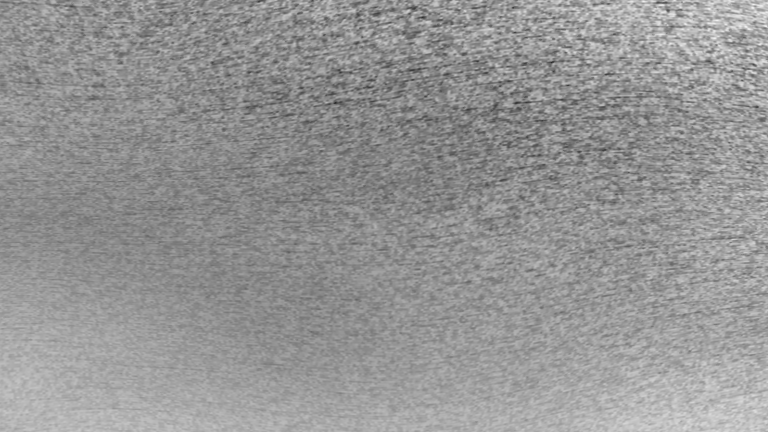
Reproduce this texture procedurally as a Shadertoy shader.

```glsl
// Brushed, pitted grey metal: soft light and shade, fine grain, dark scratches.
// Grain rows and thin scratches follow a bending flow coordinate; specks are
// scattered in jittered cells, and relief grows to the upper right.

float hash(vec2 cell) {
    vec3 h = fract(vec3(cell.xyx) * 0.1031);
    h += dot(h, h.yzx + 33.33);
    return fract((h.x + h.y) * h.z);
}

// Smooth noise along one row; each row has its own shift
float rowNoise(float x, float row) {
    x += 37.0 * hash(vec2(row, 3.7));
    float cell = floor(x);
    float f = smoothstep(0.0, 1.0, x - cell);
    return mix(hash(vec2(cell, row)), hash(vec2(cell + 1.0, row)), f);
}

// Neighbouring rows blended, so that no columns line up
float grain(vec2 p) {
    float row = floor(p.y);
    float f = smoothstep(0.0, 1.0, p.y - row);
    return mix(rowNoise(p.x, row), rowNoise(p.x, row + 1.0), f);
}

float valueNoise(vec2 p) {
    vec2 cell = floor(p);
    vec2 f = smoothstep(0.0, 1.0, p - cell);
    float low = mix(hash(cell), hash(cell + vec2(1.0, 0.0)), f.x);
    float high = mix(hash(cell + vec2(0.0, 1.0)), hash(cell + 1.0), f.x);
    return mix(low, high, f.y);
}

float blob(vec2 p, vec2 center, vec2 radii) {
    vec2 d = (p - center) / radii;
    return exp(-dot(d, d));
}

// Height of the flow line: an arch above, a dip and a rise below
float flowBend(vec2 p) {
    float upper = 0.065 * sin(2.4 * (p.x - 0.8));
    float lower = 0.06 * p.x + 0.05 * sin(3.5 * (p.x - 1.4));
    float wobble = 0.025 * valueNoise(p * vec2(3.0, 4.0));
    return mix(lower, upper, smoothstep(0.15, 0.8, p.y)) + wobble;
}

// Broad light and shade
float baseTone(vec2 p) {
    float tone = 0.597;
    tone += 0.10 * blob(p, vec2(0.0, 0.03), vec2(0.50, 0.27));
    tone += 0.09 * blob(p, vec2(0.9, -0.05), vec2(0.80, 0.15));
    tone += 0.15 * blob(p, vec2(1.8, 0.0), vec2(0.50, 0.20));
    tone += 0.06 * blob(p, vec2(1.8, 0.5), vec2(0.30, 0.25));
    tone += 0.17 * blob(p, vec2(1.75, 1.0), vec2(0.50, 0.18));
    tone -= 0.085 * blob(p, vec2(0.95, 0.70), vec2(0.60, 0.20));
    tone -= 0.05 * blob(p, vec2(0.15, 0.48), vec2(0.50, 0.13));
    tone -= 0.06 * blob(p, vec2(0.65, 0.26), vec2(0.35, 0.18));
    tone -= 0.015 * blob(p, vec2(0.2, 0.95), vec2(0.70, 0.25));
    return tone + 0.03 * (valueNoise(p * vec2(4.0, 9.0)) - 0.5);
}

// One thin wavering line per row, fading in and out along its length
float scratches(vec2 flow, float rows, float lengthScale, float width) {
    float row = floor(flow.y * rows);
    float waver = 0.2 * rowNoise(flow.x * 9.0, row + 31.0);
    float height = 0.2 + 0.4 * hash(vec2(row, 8.3)) + waver;
    float offset = abs(fract(flow.y * rows) - height) / rows;
    float line = 1.0 - smoothstep(0.3 * width, width, offset);
    float fade = smoothstep(0.4, 0.75, rowNoise(flow.x / lengthScale, row + 77.0));
    float broken = mix(0.3, 1.0, rowNoise(flow.x * 45.0, row + 19.0));
    return line * fade * broken;
}

// One soft, ragged speck in a share of the cells
float specks(vec2 q, float share, float radius) {
    vec2 cell = floor(q);
    vec2 center = 0.3 + 0.4 * vec2(hash(cell + 5.1), hash(cell + 9.7));
    float size = radius * mix(0.5, 1.2, hash(cell + 2.3));
    float ragged = 0.8 * size * (valueNoise(q * 1.2 / radius) - 0.5);
    float distance = length(fract(q) - center) + ragged;
    float disc = 1.0 - smoothstep(0.4 * size, 1.3 * size, distance);
    return disc * step(hash(cell + 13.9), share);
}

void mainImage(out vec4 fragColor, in vec2 fragCoord) {
    vec2 p = fragCoord / iResolution.y;
    vec2 flow = vec2(p.x, p.y - flowBend(p) + 1.0);

    // Relief is faint at lower left and strong at upper right
    float relief = smoothstep(0.25, 1.75, p.y + 0.38 * p.x);
    relief *= mix(0.8, 1.2, valueNoise(p * vec2(4.0, 8.0)));

    // Fine grain in two sizes, and short dark dashes
    float fineGrain = grain(flow * vec2(150.0, 240.0)) - 0.5;
    float coarseGrain = grain(flow * vec2(80.0, 160.0) + 7.0) - 0.5;
    float dashes = smoothstep(0.55, 0.85, grain(flow * vec2(48.0, 170.0) + 23.0));
    float tone = baseTone(p);
    tone += mix(0.10, 0.33, relief) * fineGrain;
    tone += mix(0.04, 0.17, relief) * coarseGrain;
    tone -= mix(0.02, 0.13, relief) * (dashes - 0.15);

    // Long and short scratches along the flow
    float longLines = scratches(flow, 38.0, 0.35, 0.0032);
    float shortLines = scratches(flow + 3.7, 80.0, 0.07, 0.0030);
    tone -= mix(0.04, 0.15, relief) * longLines;
    tone -= mix(0.03, 0.11, relief) * shortLines;

    // Small flattened specks and a few larger ones
    float smallSpecks = specks(flow * vec2(34.0, 52.0), mix(0.05, 0.35, relief), 0.19);
    float largeSpecks = specks(p * vec2(7.0, 8.0) + 3.0, 0.12, 0.055);
    tone -= mix(0.04, 0.15, relief) * smallSpecks;
    tone -= mix(0.06, 0.16, relief) * largeSpecks;

    fragColor = vec4(vec3(clamp(tone, 0.0, 1.0)), 1.0);
}
```
